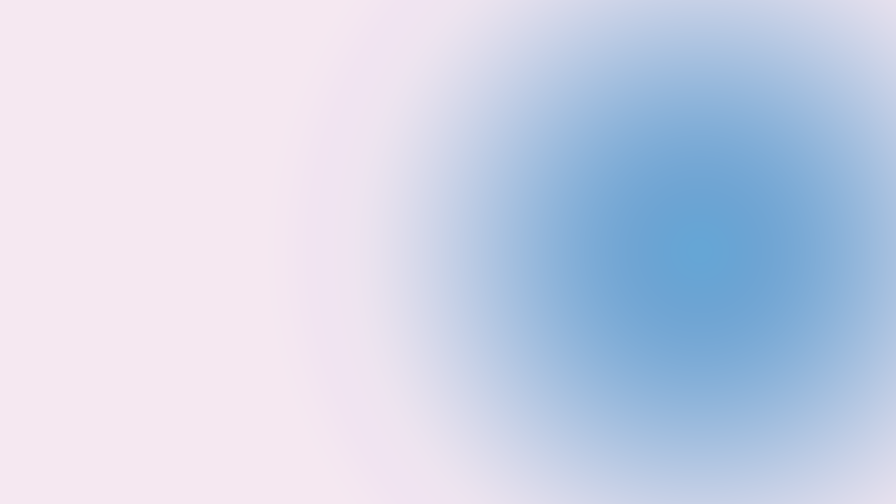
This background is drawn by a Shadertoy shader. Its source:

```glsl
float glow(float dist, float radius) {
    return exp(-dist * dist / (radius * radius));
}

void mainImage(out vec4 fragColor, in vec2 fragCoord) {
    // Height units, centred on the canvas
    vec2 p = (fragCoord - 0.5 * iResolution.xy) / iResolution.y;
    float dist = length(p - vec2(0.5, 0.002));

    vec3 blush = vec3(0.96, 0.91, 0.945);
    vec3 blue = vec3(0.424, 0.638, 0.824);

    // Soft blue disc fading into the blush ground
    vec3 color = mix(blue, blush, smoothstep(0.06, 0.78, dist));

    // Brighter core
    color += vec3(-0.025, 0.012, 0.012) * glow(dist, 0.08);

    // Faint lavender rim around the disc
    color -= vec3(0.016, 0.016, 0.0) * glow(dist - 0.76, 0.06);

    fragColor = vec4(color, 1.0);
}
```
